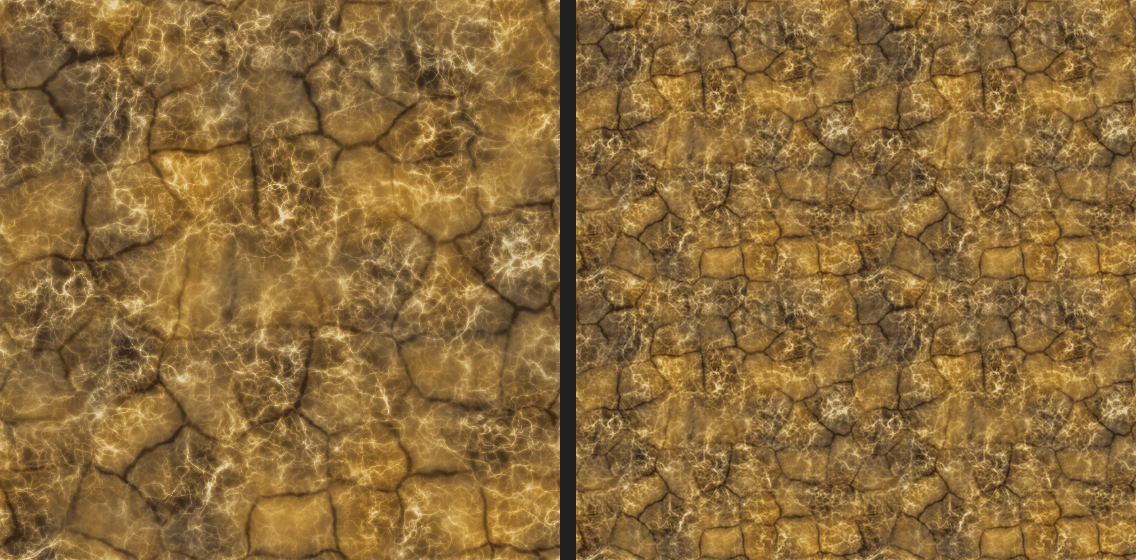
Left: one tile. Right: repeated 2 by 2.
Reproduce this texture procedurally as a Shadertoy shader.

```glsl
// Tileable ochre mineral crust: cracked plates covered with a web of pale filaments.

const float TAU = 6.28319;

float hash(vec2 cell, float seed) {
    return fract(sin(dot(cell, vec2(127.1, 311.7)) + seed * 74.7) * 43758.5453);
}

vec2 wrapCell(vec2 cell, float period) {
    return floor(mod(cell + 0.5, period));
}

// Gradient noise around zero that repeats over the unit square
float cornerSlope(vec2 cell, vec2 offset, float period, float seed) {
    float angle = TAU * hash(wrapCell(cell, period), seed);
    return dot(vec2(cos(angle), sin(angle)), offset);
}

float noise(vec2 p, float period, float seed) {
    vec2 q = p * period;
    vec2 cell = floor(q);
    vec2 f = q - cell;
    vec2 u = f * f * f * (f * (f * 6.0 - 15.0) + 10.0);
    vec2 e = vec2(1.0, 0.0);
    float low = mix(cornerSlope(cell, f, period, seed),
                    cornerSlope(cell + e.xy, f - e.xy, period, seed), u.x);
    float high = mix(cornerSlope(cell + e.yx, f - e.yx, period, seed),
                     cornerSlope(cell + e.xx, f - e.xx, period, seed), u.x);
    return mix(low, high, u.y);
}

float fbm(vec2 p, float period, float seed) {
    float sum = 0.0;
    float amplitude = 1.0;
    for (int i = 0; i < 4; i++) {
        sum += amplitude * noise(p, period, seed + float(i));
        period *= 2.0;
        amplitude *= 0.5;
    }
    return sum;
}

vec2 bend(vec2 p, float period, float seed) {
    return vec2(fbm(p, period, seed), fbm(p, period, seed + 5.0));
}

// Plates: x = distance to the nearest border, y = random value of the plate
vec2 seedOffset(vec2 cell, float period, float seed) {
    vec2 id = wrapCell(cell, period);
    return 0.08 + 0.84 * vec2(hash(id, seed), hash(id, seed + 1.0));
}

vec2 plates(vec2 p, float period, float seed) {
    vec2 q = p * period;
    vec2 home = floor(q);
    vec2 nearCell = home;
    vec2 toNear = vec2(8.0);
    for (int y = -1; y <= 1; y++)
    for (int x = -1; x <= 1; x++) {
        vec2 cell = home + vec2(x, y);
        vec2 r = cell + seedOffset(cell, period, seed) - q;
        if (dot(r, r) < dot(toNear, toNear)) {
            toNear = r;
            nearCell = cell;
        }
    }
    float border = 8.0;
    for (int y = -2; y <= 2; y++)
    for (int x = -2; x <= 2; x++) {
        vec2 cell = nearCell + vec2(x, y);
        vec2 r = cell + seedOffset(cell, period, seed) - q;
        vec2 gap = r - toNear;
        if (dot(gap, gap) > 0.0001)
            border = min(border, dot(0.5 * (r + toNear), normalize(gap)));
    }
    return vec2(border / period, hash(wrapCell(nearCell, period), seed + 2.0));
}

// Thin glowing lines along the zero contours of bent noise
float filaments(vec2 p, float seed) {
    float periods[6] = float[6](5.0, 8.0, 12.0, 17.0, 24.0, 34.0);
    float sum = 0.0;
    float amplitude = 1.0;
    for (int i = 0; i < 6; i++) {
        float period = periods[i];
        float layer = seed + 11.0 * float(i);
        vec2 bent = p + 0.75 * bend(p, period, layer) / period;
        float width = 0.015 + 0.0016 * period;
        sum += amplitude * width / (width + abs(noise(bent, period, layer + 9.5)));
        amplitude *= 0.85;
    }
    return sum;
}

vec3 crustColor(float tone) {
    vec3 umber = vec3(0.22, 0.15, 0.08);
    vec3 brown = vec3(0.42, 0.31, 0.17);
    vec3 ochre = vec3(0.60, 0.46, 0.25);
    vec3 gold = vec3(0.78, 0.65, 0.39);
    vec3 cream = vec3(0.88, 0.82, 0.66);
    vec3 color = mix(umber, brown, clamp(tone, 0.0, 1.0));
    color = mix(color, ochre, clamp(tone - 1.0, 0.0, 1.0));
    color = mix(color, gold, clamp(tone - 2.0, 0.0, 1.0));
    return mix(color, cream, clamp(tone - 3.0, 0.0, 1.0));
}

void mainImage(out vec4 fragColor, in vec2 fragCoord) {
    vec2 p = fragCoord / iResolution.xy;

    // Large and small cracks of uneven depth
    vec2 bent = p + 0.022 * bend(p, 9.0, 3.0);
    vec2 plate = plates(bent, 7.0, 21.0);
    float fine = plates(bent, 11.0, 37.0).x;
    float depth = clamp(0.65 + 1.3 * noise(p, 6.0, 43.0), 0.25, 1.0);
    float fineDepth = clamp(0.4 + 1.6 * noise(p, 5.0, 47.0), 0.0, 1.0);
    float shade = depth * exp(-plate.x / 0.014) + 0.45 * fineDepth * exp(-fine / 0.009);
    float core = depth * (1.0 - smoothstep(0.001, 0.007, plate.x));
    float rim = exp(-pow((plate.x - 0.018) / 0.007, 2.0)) * max(noise(p, 8.0, 51.0), 0.0);

    // Mottled ground, then filaments gathered in clumps
    float mottle = fbm(p, 4.0, 61.0);
    float plateTone = (plate.y - 0.5) * smoothstep(0.0, 0.025, plate.x);
    float clump = clamp(1.7 + 2.2 * noise(p, 7.0, 71.0), 0.7, 2.8);
    float web = clump * (filaments(p, 81.0) - 1.17) * (1.0 - 0.55 * min(shade, 1.0));
    float tone = 2.05 + 0.9 * mottle + 0.6 * plateTone + 0.5 * fbm(p, 24.0, 65.0);
    tone += web + 0.9 * rim - 0.9 * shade - 0.7 * core;

    // Darker ground is greyer, lighter ground more golden
    vec3 color = crustColor(tone);
    float grey = dot(color, vec3(0.3, 0.59, 0.11));
    color = mix(vec3(grey), color, clamp(1.02 + 0.5 * mottle + 0.3 * plateTone, 0.7, 1.35));
    fragColor = vec4(clamp(color, 0.0, 1.0), 1.0);
}
```
